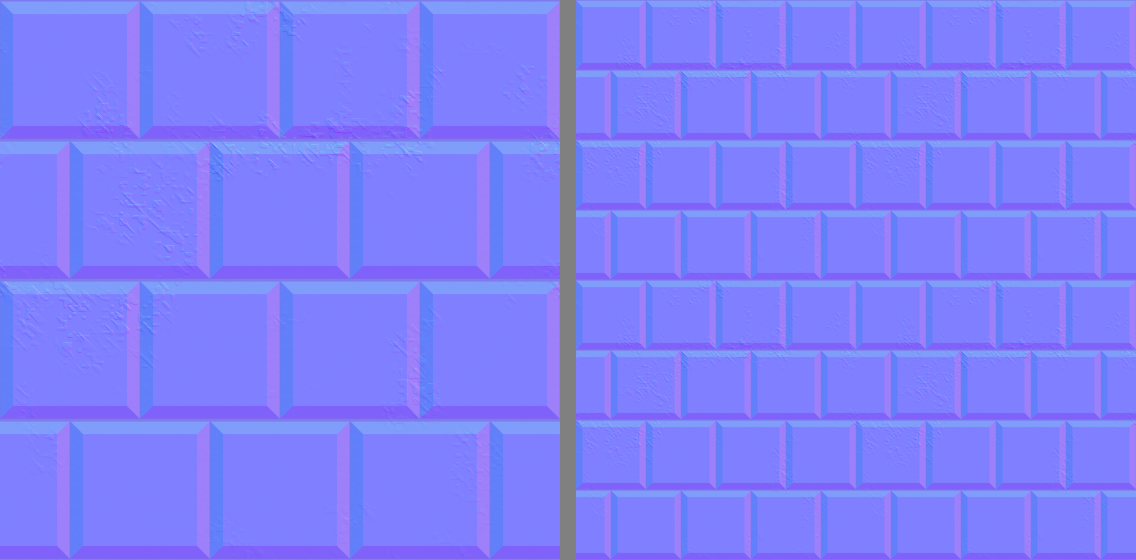
Left, the tile; right, the same tile 2 across and 2 down.
Give the GLSL for this texture map, as a WebGL 2 fragment shader.

```glsl
#version 300 es
precision highp float;

uniform vec2 u_resolution;
out vec4 fragColor;

float hash(vec2 p) {
    vec3 q = fract(vec3(p.xyx) * vec3(0.1031, 0.1030, 0.0973));
    q += dot(q, q.yzx + 33.33);
    return fract((q.x + q.y) * q.z);
}

// Value noise that wraps after a whole number of lattice cells
float noise(vec2 p, vec2 period) {
    vec2 i = floor(p), f = fract(p);
    f = f * f * (3.0 - 2.0 * f);
    vec2 a = mod(i, period), b = mod(i + 1.0, period);
    return mix(mix(hash(a), hash(vec2(b.x, a.y)), f.x),
               mix(hash(vec2(a.x, b.y)), hash(b), f.x), f.y);
}

float tiledNoise(vec2 uv, vec2 count) {
    return noise(uv * count, count);
}

// Surface relief: fine grain, chipped patches and diagonal scratches
float wearHeight(vec2 uv) {
    vec2 diagonal = vec2(uv.x + uv.y, uv.x - uv.y);
    float patches = 0.6 * tiledNoise(uv + 0.37, vec2(9.0)) + 0.4 * tiledNoise(uv, vec2(23.0));
    patches = smoothstep(0.52, 0.78, patches) * mix(0.35, 1.0, smoothstep(0.1, 0.45, uv.y));
    float chips = smoothstep(0.55, 0.85, tiledNoise(uv, vec2(120.0, 150.0)));
    float scratches = smoothstep(0.66, 0.9, tiledNoise(diagonal, vec2(97.0, 31.0)));
    float grain = tiledNoise(uv, vec2(210.0));
    return patches * (0.7 * chips + 0.8 * scratches) + 0.035 * grain;
}

void main() {
    vec2 uv = gl_FragCoord.xy / u_resolution;
    float blur = 4.0 / min(u_resolution.x, u_resolution.y);

    // Running bond: every other row moves by half a tile
    vec2 grid = uv * 4.0;
    grid.x += 0.5 * (1.0 - mod(floor(grid.y), 2.0));
    vec2 cell = fract(grid);
    vec2 edge = min(cell, 1.0 - cell) - vec2(0.0026, 0.0104);
    float inset = min(edge.x, edge.y);

    // Four mitred bevels around a flat face
    vec3 flatColor = vec3(0.50, 0.50, 1.0);
    vec3 sideColor = cell.x < 0.5 ? vec3(0.385, 0.50, 0.98) : vec3(0.615, 0.50, 0.98);
    vec3 endColor = cell.y < 0.5 ? vec3(0.50, 0.385, 0.98) : vec3(0.50, 0.615, 0.98);
    vec3 bevelColor = mix(sideColor, endColor, smoothstep(-blur, blur, edge.x - edge.y));
    vec3 color = mix(bevelColor, flatColor, smoothstep(-0.5, 0.5, (inset - 0.091) / blur));

    // Wear tilts the normal along the slope of the relief
    float stepSize = 0.0015;
    float h = wearHeight(uv);
    vec2 slope = vec2(wearHeight(uv + vec2(stepSize, 0.0)), wearHeight(uv + vec2(0.0, stepSize))) - h;
    color.xy -= clamp(slope * 0.2, -0.1, 0.1);

    // Narrow joints with a lighter centre line between rows
    vec3 jointColor = mix(vec3(0.49, 0.45, 0.86), vec3(0.50, 0.49, 0.95),
                          1.0 - smoothstep(0.002, 0.008, min(cell.y, 1.0 - cell.y)));
    color = mix(jointColor, color, smoothstep(-0.5, 0.5, inset / blur));

    fragColor = vec4(color, 1.0);
}
```
